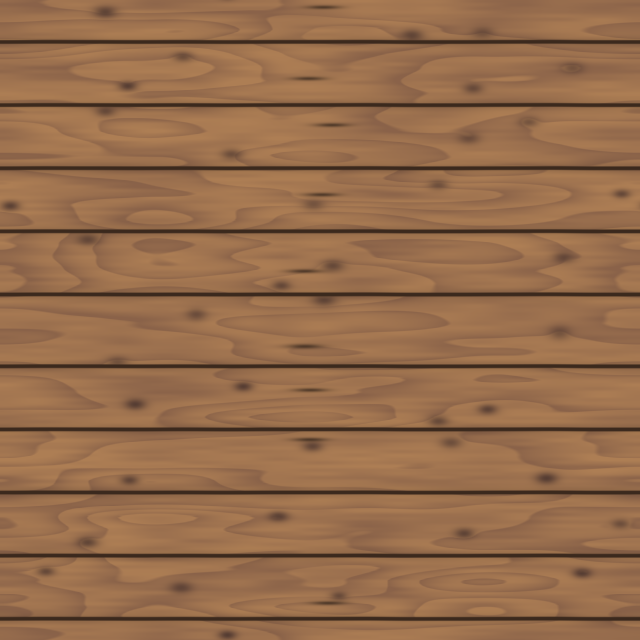
Give the GLSL for this texture, as a Shadertoy shader.

```glsl
// Ten horizontal brown wood planks with flowing grain, soft knots and dark gaps.

float hash(vec2 p) {
    vec3 q = fract(p.xyx * vec3(0.1031, 0.1030, 0.0973));
    q += dot(q, q.yzx + 33.33);
    return fract((q.x + q.y) * q.z);
}

// Value noise that repeats along x after a whole number of cells
float noise(vec2 p, float period) {
    vec2 cell = floor(p), f = fract(p);
    f = f * f * (3.0 - 2.0 * f);
    float x0 = mod(cell.x, period), x1 = mod(cell.x + 1.0, period);
    float low = mix(hash(vec2(x0, cell.y)), hash(vec2(x1, cell.y)), f.x);
    float high = mix(hash(vec2(x0, cell.y + 1.0)), hash(vec2(x1, cell.y + 1.0)), f.x);
    return mix(low, high, f.y);
}

// Soft elliptical spot that wraps around horizontally
float spot(vec2 p, vec2 center, vec2 radius) {
    vec2 d = p - center;
    d.x -= round(d.x);
    d /= radius;
    return exp(-1.6 * dot(d, d));
}

void mainImage(out vec4 fragColor, in vec2 fragCoord) {
    vec2 uv = fragCoord / iResolution.xy;

    // Plank rows, counted from the top; the sixth is a little wider
    const float plankHeight = 0.09865;
    float down = 1.0 - uv.y;
    down -= 0.0135 * smoothstep(0.47, 0.56, down);
    down += 0.0006 * (noise(vec2(uv.x * 14.0, 3.0), 14.0) - 0.5);
    float level = (down - 0.0655) / plankHeight;
    float row = mod(floor(level), 10.0);
    vec2 p = vec2(uv.x, fract(level));

    // Scattered knots of varied strength
    float knots = 0.0;
    for (int i = 0; i < 4; i++) {
        vec2 id = vec2(float(i) + 7.0, row * 5.0 + 11.0);
        vec2 center = vec2((float(i) + hash(id)) / 4.0, mix(0.06, 0.94, hash(id + 31.7)));
        vec2 radius = vec2(0.021, 0.11) * mix(0.8, 1.1, hash(id + 57.3));
        knots = max(knots, spot(p, center, radius) * mix(0.55, 1.0, hash(id + 83.1)));
    }

    // Thin checks near the middle of some planks
    vec2 checkSeed = vec2(row + 3.0, 91.0);
    vec2 checkCenter = vec2(mix(0.46, 0.52, hash(checkSeed)), mix(0.15, 0.9, hash(checkSeed + 9.0)));
    float check = spot(p, checkCenter, vec2(0.034, 0.04)) * step(0.45, hash(checkSeed + 21.0));

    // Contours of stretched noise form long arches of grain
    float seed = row * 37.0;
    float drift = noise(vec2(p.x * 9.0, p.y * 3.0 + seed + 500.0), 9.0);
    float field = 3.6 * noise(vec2(p.x * 4.0, p.y * 2.4 + seed), 4.0)
                + 1.3 * noise(vec2(p.x * 5.0, p.y * 5.0 + seed + 900.0), 5.0)
                + 0.35 * drift + 0.35 * knots;
    float ring = fract(field);
    float edge = clamp(1.5 * fwidth(field), 0.08, 0.6);
    float grain = ring * ring * (1.0 - smoothstep(1.0 - edge, 1.0, ring));
    grain *= 1.0 - 0.5 * spot(p, vec2(0.49, 0.5), vec2(0.06, 2.0));

    // Fine fibres and broad tonal changes
    float fibre = noise(vec2(p.x * 16.0, p.y * 17.0 + seed + 1500.0), 16.0);
    float tone = noise(vec2(p.x * 5.0, p.y * 2.0 + seed + 2500.0), 5.0);
    float shade = clamp(0.75 * grain + 0.36 * fibre + 0.45 * tone - 0.2, 0.0, 1.0);
    vec3 color = mix(vec3(0.68, 0.495, 0.33), vec3(0.54, 0.385, 0.285), shade);

    // Knots and checks darken the wood
    color = mix(color, vec3(0.29, 0.205, 0.18), 0.85 * knots);
    color = mix(color, vec3(0.25, 0.18, 0.13), 0.8 * check);

    // Dark gaps with a soft shadow
    float gap = min(p.y, 1.0 - p.y) * plankHeight;
    color *= 1.0 - 0.2 * exp(-gap * 200.0);
    color = mix(color, vec3(0.23, 0.16, 0.115), 1.0 - smoothstep(0.0014, 0.0044, gap));

    fragColor = vec4(color, 1.0);
}
```
